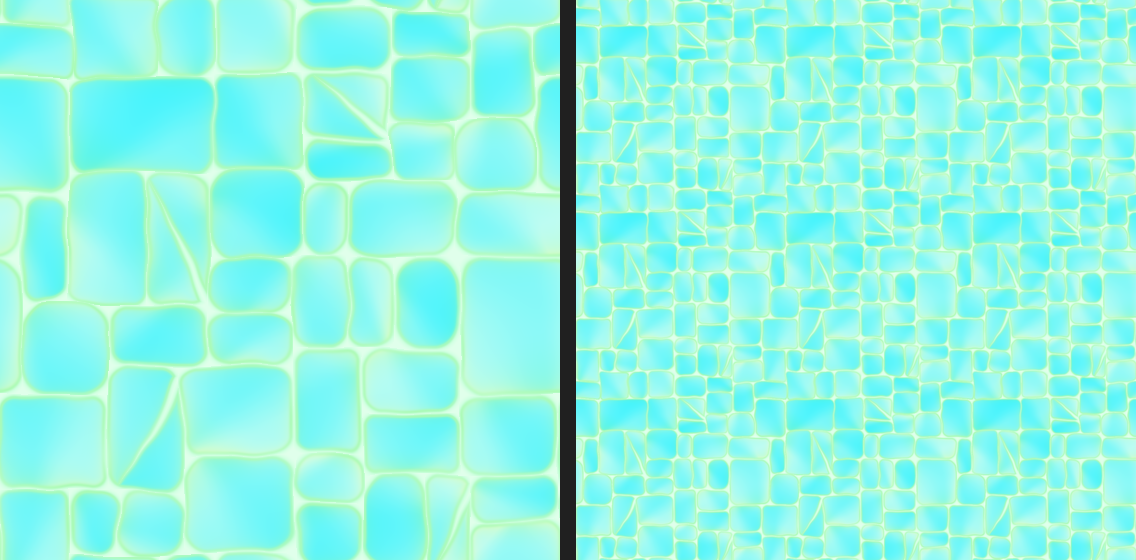
Left, the tile; right, the same tile 3 across and 3 down.
Write a Shadertoy shader that draws this texture.

```glsl
// Seamless paving of rounded aqua stones with pale mint joints and lime rims.

const float CELLS = 6.0; // even, so the alternating joints wrap

float hash(vec2 v, float seed) {
    vec3 p = fract(vec3(v.xyx + seed * 17.37) * vec3(0.1031, 0.1030, 0.0973));
    p += dot(p, p.yzx + 33.33);
    return fract((p.x + p.y) * p.z);
}

vec2 wrap(vec2 v, float period) {
    return mod(v + 0.5, period) - 0.5;
}

// Value noise repeating after a whole number of lattice steps
float noise(vec2 uv, float period, float seed) {
    vec2 p = uv * period, i = floor(p), f = fract(p);
    f = f * f * (3.0 - 2.0 * f);
    float a = hash(wrap(i, period), seed);
    float b = hash(wrap(i + vec2(1, 0), period), seed);
    float c = hash(wrap(i + vec2(0, 1), period), seed);
    float d = hash(wrap(i + vec2(1, 1), period), seed);
    return mix(mix(a, b, f.x), mix(c, d, f.x), f.y);
}

float jointShift(vec2 vertex) {
    return (hash(wrap(vertex, CELLS), 1.0) - 0.5) * 0.64;
}

float boxDistance(vec2 p, vec2 halfSize, float radius) {
    vec2 q = abs(p) - halfSize + radius;
    return length(max(q, 0.0)) + min(max(q.x, q.y), 0.0) - radius;
}

// Joints run alternately across and up through the vertices
void cellBounds(vec2 c, out vec2 lo, out vec2 hi) {
    float odd = mod(c.x + c.y, 2.0);
    lo = c + vec2(jointShift(c + vec2(0, 1.0 - odd)), jointShift(c + vec2(odd, 0)));
    hi = c + 1.0 + vec2(jointShift(c + vec2(1, odd)), jointShift(c + vec2(1.0 - odd, 1)));
}

void mainImage(out vec4 fragColor, in vec2 fragCoord) {
    vec2 uv = fragCoord / iResolution.xy;
    vec2 wobble = vec2(noise(uv, 22.0, 2.0), noise(uv, 22.0, 3.0)) - 0.5;
    vec2 sway = vec2(noise(uv, 9.0, 4.0), noise(uv, 9.0, 5.0)) - 0.5;
    vec2 p = uv * CELLS + 0.045 * wobble + 0.08 * sway;

    // Find the block that holds this point
    vec2 lo = vec2(0), hi = vec2(1), id = vec2(0);
    float nearest = 1e3;
    for (int k = 0; k < 9; k++) {
        vec2 c = floor(p) + vec2(k % 3, k / 3) - 1.0, a, b;
        cellBounds(c, a, b);
        float d = boxDistance(p - 0.5 * (a + b), 0.5 * (b - a), 0.0);
        if (d < nearest) { nearest = d; lo = a; hi = b; id = wrap(c, CELLS); }
    }

    // Split some long blocks in two
    float part = 0.0;
    vec2 size = hi - lo;
    if (max(size.x, size.y) > 1.14 && hash(id, 6.0) > 0.35) {
        vec2 axis = size.x > size.y ? vec2(1, 0) : vec2(0, 1);
        vec2 cut = mix(lo, hi, 0.36 + 0.28 * hash(id, 7.0));
        part = step(dot(cut, axis), dot(p, axis));
        if (part > 0.5) lo = mix(lo, cut, axis);
        else hi = mix(hi, cut, axis);
    }

    // Rounded stone outline
    float seed = 10.0 + 20.0 * part;
    vec2 halfSize = 0.5 * (hi - lo), q = p - 0.5 * (lo + hi);
    float inset = mix(0.008, 0.036, hash(id, seed));
    float radius = min(mix(0.1, 0.26, hash(id, seed + 1.0)), 0.7 * min(halfSize.x, halfSize.y));
    float d = boxDistance(q, halfSize - inset, radius);

    // Tapered diagonal crack through a few stones
    if (hash(id, seed + 2.0) < 0.16) {
        float lean = hash(id, seed + 3.0) < 0.5 ? -1.0 : 1.0;
        vec2 along = normalize(vec2(halfSize.x, lean * halfSize.y));
        float across = dot(q, vec2(-along.y, along.x)) + 0.3 * (hash(id, seed + 4.0) - 0.5);
        float width = 0.035 + 0.035 * dot(q, along) / length(halfSize);
        d = max(d, width - abs(across));
        seed += 7.0 * step(0.0, across);
    }

    // Tone inside the stone: slope plus a fan-shaped crease
    float turn = 6.2832 * hash(id, seed + 5.0);
    vec2 u = mat2(cos(turn), -sin(turn), sin(turn), cos(turn)) * (q / halfSize);
    float fan = u.y / (u.x + 2.2) + 0.5 * (hash(id, seed + 6.0) - 0.5);
    float crease = 1.0 - smoothstep(0.0, 0.75, max(fan, -1.9 * fan));
    float tone = 0.02 + 0.46 * hash(id, seed + 7.0) + 0.3 * crease + 0.1 * u.x;
    tone += 0.22 * (noise(uv, 7.0, 8.0) - 0.5);
    vec3 stone = mix(vec3(0.74, 0.99, 0.95), vec3(0.2, 0.95, 1.0), clamp(tone, 0.0, 1.1));
    stone.b -= 0.07 * smoothstep(0.1, 1.2, -u.x);
    stone += vec3(0.1, 0.0, -0.11) * exp(min(d, 0.0) / 0.07);

    // Pale joint and lime rim
    vec3 joint = mix(vec3(0.8, 1.0, 0.88), vec3(0.88, 1.0, 0.92), smoothstep(0.0, 0.08, d));
    vec3 color = mix(stone, joint, smoothstep(-0.022, 0.026, d));
    float rim = exp(-pow(d / 0.021, 2.0)) * mix(0.35, 0.95, noise(uv, 16.0, 9.0));
    color = mix(color, vec3(0.66, 0.98, 0.7), rim);
    fragColor = vec4(clamp(color, 0.0, 1.0), 1.0);
}
```
